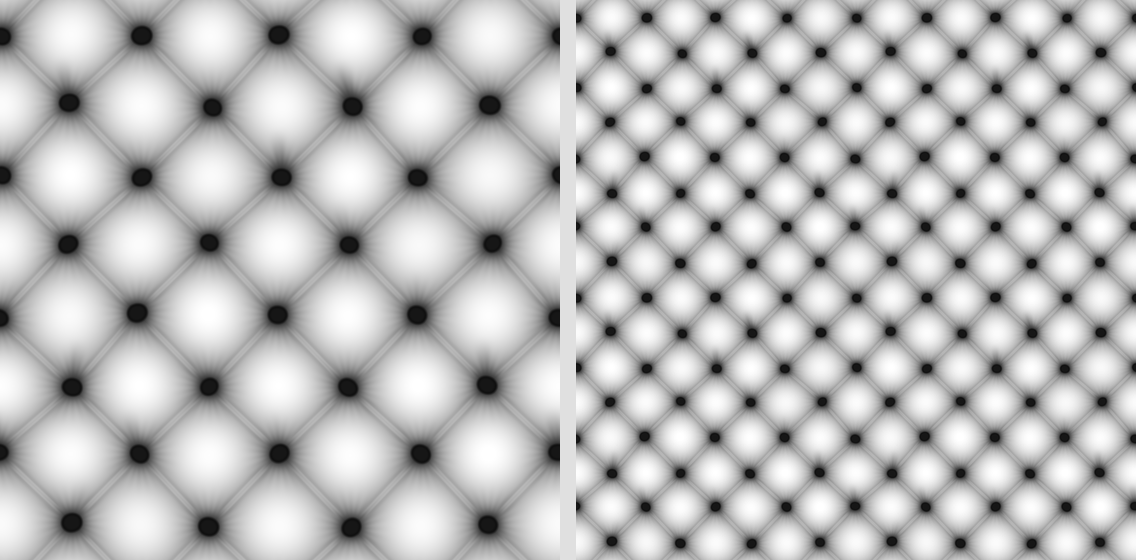
Left, the tile; right, the same tile 2 across and 2 down.
A WebGL 2 fragment shader for this pattern:

```glsl
#version 300 es
precision highp float;
// Tufted upholstery: soft pale diamond cushions, stitched seams and dark buttons.

uniform vec2 u_resolution;
out vec4 fragColor;

const float REPEATS = 4.0;           // repeats across and down, two buttons in each
const float ROW_OFFSET = 0.75;       // height of the first button row in a repeat
const float JITTER = 0.024;          // button displacement, in repeats
const float BUTTON_RADIUS = 0.066;
const float BUTTON_SOFTNESS = 0.013;
const float HALO_RADIUS = 0.083;     // dark dimple around each button
const float HALO_DEPTH = 0.90;
const float PUFF_PEAK = 0.99;
const float PUFF_FALLOFF = 1.44;
const float PUFF_VARIATION = 0.035;
const float SEAM_HALF_WIDTH = 0.020;
const float SEAM_LIFT = 0.075;
const float SEAM_EDGE_DEPTH = 0.025;
const float PLEAT_DEPTH = 0.022;
const float CREASE_DEPTH = 0.15;
const vec3 BUTTON_COLOR = vec3(0.085);
const vec3 BUTTON_RIM_COLOR = vec3(0.045);
const float TAU = 6.2831853;

vec2 hash22(vec2 p) {
    vec3 h = fract(p.xyx * vec3(0.1031, 0.1030, 0.0973));
    h += dot(h, h.yzx + 33.33);
    return fract((h.xx + h.yz) * h.zy);
}

// Canvas axes to diagonal axes; buttons lie on whole diagonal coordinates.
vec2 toDiagonal(vec2 p) { return vec2(p.x + p.y, p.x - p.y); }

// Random pair for a lattice node, wrapped at the canvas borders.
vec2 nodeRandom(vec2 id, float seed) {
    return hash22(mod(toDiagonal(id) + 0.5, 2.0 * REPEATS) + seed);
}

vec2 nodeShift(vec2 id) {
    return toDiagonal((nodeRandom(id, 3.0) - 0.5) * 2.0 * JITTER);
}

// Bend the lattice so that seams follow the displaced buttons.
vec2 warpLattice(vec2 q) {
    vec2 id = floor(q), f = q - id;
    vec2 low = mix(nodeShift(id), nodeShift(id + vec2(1, 0)), f.x);
    vec2 high = mix(nodeShift(id + vec2(0, 1)), nodeShift(id + vec2(1, 1)), f.x);
    return q - mix(low, high, f.y);
}

float cushion(vec2 q) {
    vec2 c = fract(q) - 0.5;
    float r2 = dot(c, c);
    float variation = (nodeRandom(floor(q), 17.0).x - 0.5) * PUFF_VARIATION;
    return PUFF_PEAK - PUFF_FALLOFF * r2 + variation * max(0.0, 1.0 - 4.0 * r2);
}

float seam(vec2 q, float buttonDist) {
    vec2 d = abs(q - round(q)) * 0.7071;
    float s = min(d.x, d.y) / SEAM_HALF_WIDTH;
    float ridge = SEAM_LIFT * (1.0 - smoothstep(0.45, 1.25, s));
    float groove = SEAM_EDGE_DEPTH * exp(-pow((s - 1.5) / 0.7, 2.0));
    return (ridge - groove) * smoothstep(0.08, 0.20, buttonDist);
}

// Fine radial pleats and an occasional broad crease above a button.
float folds(vec2 offset, float dist, vec2 id) {
    vec2 rnd = nodeRandom(id, 29.0);
    float angle = atan(offset.y, offset.x);
    float pleats = sin(9.0 * angle + TAU * rnd.x) * sin(14.0 * angle + TAU * rnd.y);
    pleats *= smoothstep(0.07, 0.13, dist) * (1.0 - smoothstep(0.14, 0.33, dist));

    float lean = (rnd.x - 0.5) * 0.7;
    vec2 dir = vec2(sin(lean), cos(lean));
    float along = dot(offset, dir);
    float across = dot(offset, vec2(dir.y, -dir.x));
    float crease = exp(-pow(across / 0.055, 2.0)) * smoothstep(0.02, 0.12, along)
                 * (1.0 - smoothstep(0.14, 0.37, along));
    return PLEAT_DEPTH * pleats - CREASE_DEPTH * smoothstep(0.45, 1.0, rnd.y) * crease;
}

void main() {
    vec2 p = gl_FragCoord.xy / u_resolution * REPEATS;
    vec2 q = warpLattice(toDiagonal(p - vec2(0.0, ROW_OFFSET)));

    // Offset from the nearest button, back in canvas axes
    vec2 id = round(q);
    vec2 offset = toDiagonal(q - id) * 0.5;
    float dist = length(offset);

    // Fabric
    float shade = cushion(q) + seam(q, dist) + folds(offset, dist, id);
    shade *= 1.0 - HALO_DEPTH * exp(-pow(dist / HALO_RADIUS, 2.0));
    vec3 color = vec3(clamp(shade, 0.0, 1.0));

    // Button: slightly oval, with its own size and tilt
    vec2 rnd = nodeRandom(id, 41.0);
    float wobble = 1.0 + 0.07 * cos(2.0 * (atan(offset.y, offset.x) - (rnd.x - 0.5) * 1.6));
    float radius = BUTTON_RADIUS * wobble * mix(0.94, 1.08, rnd.y);
    vec3 button = mix(BUTTON_COLOR, BUTTON_RIM_COLOR, smoothstep(0.6, 1.0, dist / radius));
    float mask = 1.0 - smoothstep(-BUTTON_SOFTNESS, BUTTON_SOFTNESS, dist - radius);
    fragColor = vec4(mix(color, button, mask), 1.0);
}
```
